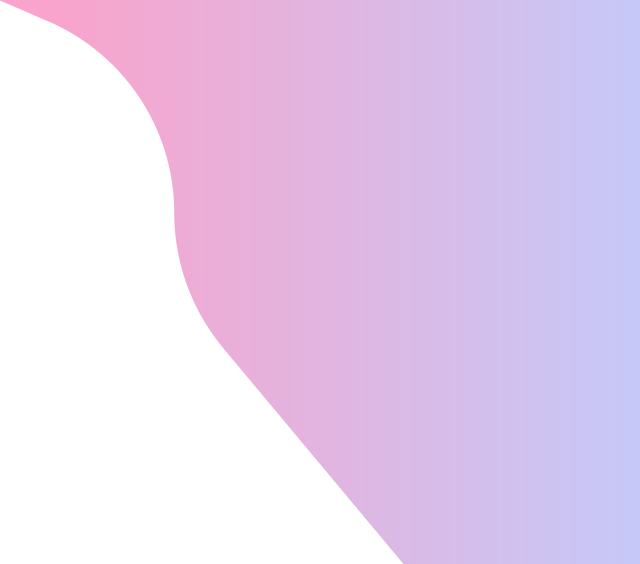
Give the GLSL for this background, as a Shadertoy shader.

```glsl
// Signed distance to the S-shaped edge, positive on the coloured side
float edgeDistance(vec2 p) {
    const float joinY = 0.623;
    if (p.y > joinY) {
        // Convex arc that runs into a straight line at the top left
        vec2 q = p - vec2(-0.0626, joinY);
        bool onLine = dot(q, vec2(0.917, -0.4)) < 0.0;
        return (onLine ? dot(q, vec2(0.4, 0.917)) : length(q)) - 0.37;
    }
    // Concave arc that runs into the lower diagonal
    vec2 q = p - vec2(0.6839, joinY);
    bool onLine = dot(q, vec2(0.639, -0.769)) > 0.0;
    return 0.3765 - (onLine ? dot(q, vec2(-0.769, -0.639)) : length(q));
}

void mainImage(out vec4 fragColor, in vec2 fragCoord) {
    vec2 uv = fragCoord / iResolution.xy;
    vec2 p = uv * vec2(1.1294, 1.0);

    // Horizontal pink to periwinkle gradient
    vec3 pink = vec3(0.972, 0.645, 0.80);
    vec3 periwinkle = vec3(0.774, 0.786, 0.972);
    vec3 gradient = mix(pink, periwinkle, clamp((uv.x - 0.1) / 0.9, 0.0, 1.0));

    // White area with an edge one pixel soft
    float coverage = clamp(edgeDistance(p) * iResolution.y + 0.5, 0.0, 1.0);
    fragColor = vec4(mix(vec3(1.0), gradient, coverage), 1.0);
}
```
